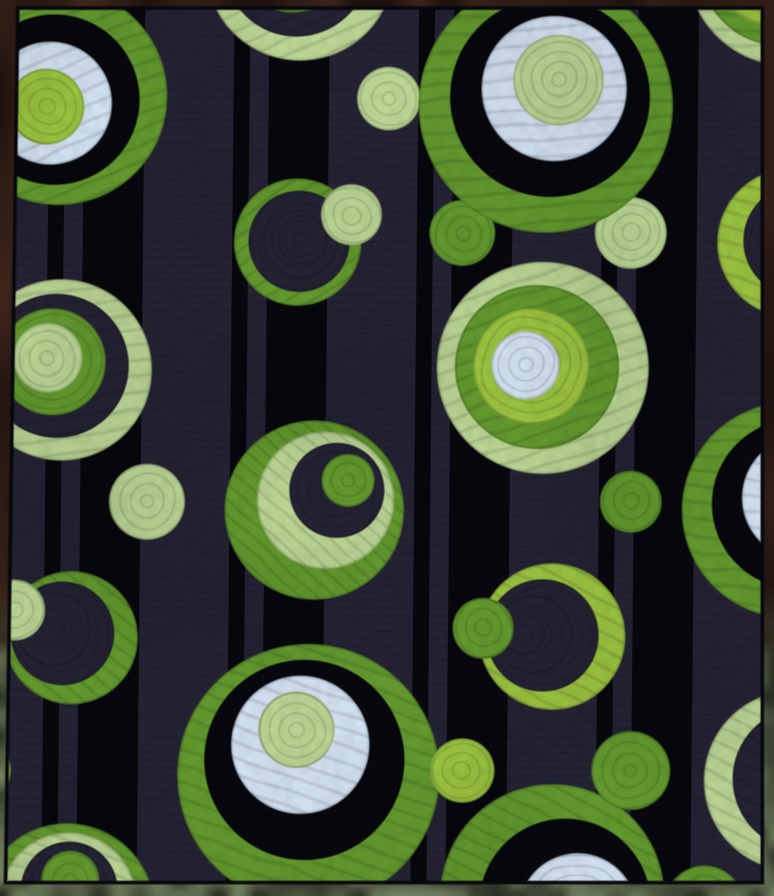
Give the GLSL for this pattern, as a Shadertoy shader.

```glsl
// A quilt of nested off-centre green and white discs over dark vertical stripes.

const vec3 FABRICS[6] = vec3[6](
    vec3(.025, .028, .050),   // black
    vec3(.130, .125, .185),   // navy
    vec3(.355, .555, .165),   // green
    vec3(.560, .705, .230),   // lime
    vec3(.675, .770, .535),   // pale green
    vec3(.760, .815, .875));  // white

// Fabric of each nested disc, outermost first
const ivec4 MOTIFS[7] = ivec4[7](
    ivec4(2, 1, 1, 1), ivec4(4, 2, 3, 5), ivec4(4, 1, 2, 4), ivec4(2, 0, 5, 4),
    ivec4(2, 0, 5, 3), ivec4(2, 4, 1, 2), ivec4(3, 1, 1, 1));
const float RADII[7] = float[7](.074, .117, .104, .143, .122, .097, .079);

float hash(vec2 p) {
    vec3 q = fract(vec3(p.xyx) * .1031);
    q += dot(q, q.yzx + 33.33);
    return fract((q.x + q.y) * q.z);
}

float noise(vec2 p) {
    vec2 i = floor(p), f = fract(p);
    f = f * f * (3. - 2. * f);
    return mix(mix(hash(i), hash(i + vec2(1, 0)), f.x),
               mix(hash(i + vec2(0, 1)), hash(i + vec2(1, 1)), f.x), f.y);
}

float softEdge(float d) {
    float w = max(.0016, .8 / iResolution.y);
    return smoothstep(-w, w, d);
}

// Thin dark seams at regular spacing
float seams(float x, float spacing) {
    return smoothstep(.28, .5, abs(fract(x / spacing) - .5));
}

// One appliqued disc: wide ones are quilted in slanted rows, small ones in circles
void addDisc(inout vec3 color, vec2 p, vec2 center, float radius, int fabric, float tilt) {
    vec2 q = p - center;
    float d = length(q);
    float wobble = .006 * noise(p * 28.);
    float rows = seams(q.y + tilt * q.x + wobble, .018);
    float rings = seams(d + wobble, .0115);
    float groove = radius > .068 ? rows : rings;
    vec3 cloth = FABRICS[fabric] * (1.03 - .11 * groove);
    cloth *= 1. - .15 * smoothstep(.004, .0, radius - d);
    color = mix(color, cloth, softEdge(radius - d));
}

vec3 stripes(vec2 p) {
    float u = fract((p.x - .045 - .01 * p.y) / .206);
    float w = .008;
    float narrow = smoothstep(0., w, u) - smoothstep(.095 - w, .095, u);
    float wide = smoothstep(.19, .19 + w, u) - smoothstep(.525 - w, .525, u);
    vec3 navy = FABRICS[1] * (1.04 - .09 * seams(p.y + .002 * noise(p * 20.), .0085));
    return mix(navy, FABRICS[0], narrow + wide);
}

// Dim blurred surroundings beyond the border
vec3 surroundings(vec2 p) {
    vec3 wood = mix(vec3(.10, .06, .05), vec3(.25, .15, .11), noise(p * vec2(30., 9.)));
    vec3 foliage = vec3(.30, .34, .25) * (.5 + noise(p * 45.));
    return mix(foliage, wood, smoothstep(.22, .36, p.y));
}

void mainImage(out vec4 fragColor, in vec2 fragCoord) {
    vec2 p = fragCoord / iResolution.y;
    float aspect = iResolution.x / iResolution.y;
    vec3 color = stripes(p);

    // Staggered lattice: a nested motif per cell, loose discs in the gaps
    int columns = int(ceil(aspect / .27));
    for (int i = 0; i < columns; i++)
    for (int j = -1; j < 4; j++) {
        vec2 cell = vec2(i, j);
        float h1 = hash(cell + 7.3), h2 = hash(cell + 19.1), h3 = hash(cell + 41.7);
        vec2 center = vec2(.07, .29) + cell * vec2(.27, .3);
        if (i % 2 == 1) center.y -= .15;
        vec2 gap = center + vec2(0., .15);
        center += .024 * (vec2(h1, h2) - .5);

        int kind = (3 * i + 2 * j + 14) % 7;
        float radius = RADII[kind] + .008 * (h3 - .5);
        float angle = 6.2832 * h2, tilt = 2. * h1 - 1.;
        vec2 lean = vec2(cos(angle), sin(angle));
        vec2 c = center;
        for (int n = 0; n < 4; n++) {
            float inset = radius * (.2 + .04 * h3);
            addDisc(color, p, c, radius - float(n) * inset, MOTIFS[kind][n], tilt);
            c += lean * inset * .75 * h1;
        }

        // Open rings carry a satellite on their rim
        if (kind % 6 == 0)
            addDisc(color, p, center + lean * radius * .95, .034, kind == 0 ? 4 : 2, 0.);

        for (int side = -1; side < 2; side += 2) {
            vec2 seed = cell * 2. + vec2(float(side) * 5.3, 63.);
            if (hash(seed) < .52)
                addDisc(color, p, gap + vec2(.094 * float(side), 0.),
                        .034 + .01 * hash(seed + 3.), 2 + int(3. * hash(seed + 9.)), 0.);
        }
    }

    // Cloth grain and gentle unevenness of light
    color *= .93 + .08 * noise(p * 9.) + .06 * noise(p * 130.);

    // Black binding around the slightly skewed outline
    float left = p.x - .004 - .014 * p.y;
    float inside = min(min(left, aspect - .011 - p.x), min(p.y - .013, .993 - p.y));
    color = mix(FABRICS[0], color, softEdge(inside - .004));
    color = mix(surroundings(p), color, softEdge(inside));
    fragColor = vec4(color, 1.);
}
```
